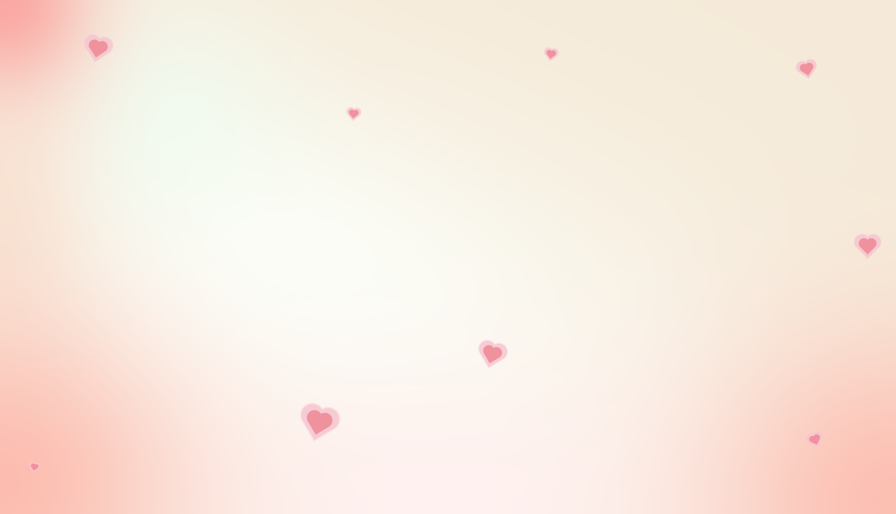
Give the GLSL for this background, as a Shadertoy shader.

```glsl
// Soft pastel backdrop with blush corners, a mint-white glow and scattered pink hearts.

const vec3 BEIGE = vec3(0.96, 0.918, 0.85);
const vec3 CREAM = vec3(0.985, 0.985, 0.955);
const vec3 MINT = vec3(0.935, 0.985, 0.94);
const vec3 WHITE = vec3(0.985, 0.998, 0.975);
const vec3 ROSE_WHITE = vec3(0.998, 0.945, 0.94);
const vec3 PEACH = vec3(0.97, 0.885, 0.82);
const vec3 CORAL = vec3(0.99, 0.73, 0.68);
const vec3 BLUSH = vec3(0.98, 0.66, 0.64);
const vec3 HEART_RIM = vec3(0.965, 0.77, 0.81);
const vec3 HEART_CORE = vec3(0.94, 0.56, 0.61);

// Each heart: centre x, centre y, half width, clockwise tilt
const int HEART_COUNT = 9;
const vec4 HEARTS[HEART_COUNT] = vec4[HEART_COUNT](
    vec4(0.190, 0.905, 0.028, 0.20), vec4(1.072, 0.894, 0.014, 0.15),
    vec4(1.570, 0.865, 0.020, -0.20), vec4(0.688, 0.778, 0.014, 0.10),
    vec4(1.688, 0.521, 0.026, 0.00), vec4(0.957, 0.310, 0.028, 0.25),
    vec4(0.620, 0.177, 0.038, 0.25), vec4(1.586, 0.144, 0.016, -0.35),
    vec4(0.067, 0.091, 0.011, 0.20));

// Turns a vector counterclockwise
vec2 rotate(vec2 v, float angle) {
    float c = cos(angle), s = sin(angle);
    return vec2(c * v.x - s * v.y, s * v.x + c * v.y);
}

// Elliptical falloff, one at the centre
float glow(vec2 offset, vec2 radii) {
    vec2 q = offset / radii;
    return exp(-dot(q, q));
}

float squared(vec2 v) { return dot(v, v); }

// Signed distance to a heart with its tip at the origin, about 1.1 tall
float heartDistance(vec2 p) {
    p.x = abs(p.x);
    if (p.x + p.y > 1.0)
        return length(p - vec2(0.25, 0.75)) - sqrt(2.0) / 4.0;
    float edge = min(squared(p - vec2(0.0, 1.0)),
                     squared(p - 0.5 * max(p.x + p.y, 0.0)));
    return sqrt(edge) * sign(p.x - p.y);
}

// Coverage of a heart centred on the origin
float heartMask(vec2 p, float halfWidth, float softness) {
    float unit = halfWidth / 0.6;
    float d = heartDistance(p / unit + vec2(0.0, 0.56)) * unit;
    return 1.0 - smoothstep(-softness, softness, d);
}

vec3 backdrop(vec2 p, float aspect) {
    // Broad pale light, slanting down to the right
    vec2 slanted = rotate(p - vec2(0.62, 0.40), 0.3);
    vec3 color = mix(BEIGE, CREAM, glow(slanted, vec2(0.95, 0.42)));
    color = mix(color, MINT, 0.8 * glow(p - vec2(0.33, 0.74), vec2(0.22, 0.25)));
    color = mix(color, WHITE, 0.8 * glow(p - vec2(0.53, 0.45), vec2(0.33, 0.25)));
    color = mix(color, ROSE_WHITE, 0.95 * glow(p - vec2(0.85, 0.0), vec2(0.65, 0.30)));

    // Warm left side and corners
    color = mix(color, PEACH, 0.85 * glow(p - vec2(0.0, 0.6), vec2(0.17, 0.35)));
    color = mix(color, CORAL, 0.95 * glow(p - vec2(0.0, 0.06), vec2(0.34, 0.32)));
    color = mix(color, CORAL, 0.9 * glow(p - vec2(aspect, 0.03), vec2(0.36, 0.32)));
    return mix(color, BLUSH, glow(p - vec2(0.01, 1.0), vec2(0.16, 0.17)));
}

void mainImage(out vec4 fragColor, in vec2 fragCoord) {
    vec2 p = fragCoord / iResolution.y;
    float aspect = iResolution.x / iResolution.y;
    float pixel = 1.0 / iResolution.y;
    vec3 color = backdrop(p, aspect);

    // Pale rim below a smaller, deeper core
    for (int i = 0; i < HEART_COUNT; i++) {
        vec4 heart = HEARTS[i];
        vec2 local = rotate(p - heart.xy, heart.w);
        float rim = heartMask(local, heart.z, max(pixel, 0.08 * heart.z));
        float core = heartMask(local, 0.66 * heart.z, 0.7 * pixel);
        color = mix(color, HEART_RIM, 0.85 * rim);
        color = mix(color, HEART_CORE, 0.95 * core);
    }
    fragColor = vec4(color, 1.0);
}
```
